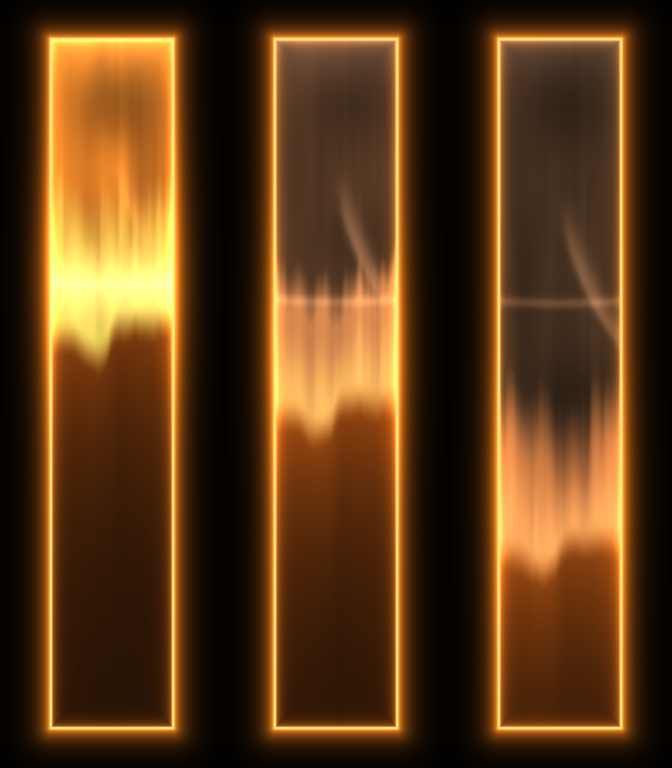
Write a Shadertoy shader that draws this background.

```glsl
// Three glowing upright frames, each holding a flame front between smoke and amber.

// Geometry, in units of the canvas height
const vec2 HALF_SIZE = vec2(0.0795, 0.4485);
const float CENTER_Y = 0.5005;
const float LINE_HALF_WIDTH = 0.0017;

// One component per frame, left to right
const vec3 FRONT_Y = vec3(0.571, 0.468, 0.285);
const vec3 FLAME_TOP_Y = vec3(0.715, 0.628, 0.440);
const vec3 FLAME_FADE = vec3(0.055, 0.035, 0.070);
const vec3 BEAM_Y = vec3(0.629, 0.607, 0.605);
const vec3 WISP_Y = vec3(0.820, 0.779, 0.746);
const vec3 WISP_GAIN = vec3(0.16, 0.30, 0.24);
const vec3 AMBER_GAIN = vec3(0.40, 0.50, 0.48);
const vec3 HEAT = vec3(1.0, 0.25, 0.0);

// Colours
const vec3 SMOKE[3] = vec3[3](vec3(0.83, 0.47, 0.15), vec3(0.33, 0.22, 0.14), vec3(0.26, 0.18, 0.12));
const vec3 FLAME_HIGH[3] = vec3[3](vec3(1.0, 0.82, 0.34), vec3(0.84, 0.53, 0.31), vec3(0.80, 0.48, 0.27));
const vec3 FLAME_LOW[3] = vec3[3](vec3(1.0, 0.88, 0.38), vec3(1.0, 0.73, 0.38), vec3(0.98, 0.65, 0.36));
const vec3 AMBER = vec3(1.0, 0.47, 0.11);
const vec3 HALO = vec3(0.95, 0.48, 0.09);
const vec3 RIM = vec3(0.55, 0.40, 0.16);
const vec3 LINE = vec3(1.0, 0.93, 0.56);
const vec3 WISP = vec3(1.0, 0.72, 0.52);

float hash(vec2 p) {
    p = fract(p * vec2(0.1031, 0.1137));
    p += dot(p, p.yx + 33.33);
    return fract((p.x + p.y) * p.x * 37.0);
}

float noise(vec2 p) {
    vec2 cell = floor(p), f = fract(p);
    f = f * f * (3.0 - 2.0 * f);
    return mix(mix(hash(cell), hash(cell + vec2(1, 0)), f.x),
               mix(hash(cell + vec2(0, 1)), hash(cell + vec2(1, 1)), f.x), f.y);
}

float boxDistance(vec2 p, vec2 halfSize) {
    vec2 q = abs(p) - halfSize;
    return length(max(q, 0.0)) + min(max(q.x, q.y), 0.0);
}

float bell(float x, float width) {
    return exp(-x * x / (width * width));
}

// Dark cloud with soft round shadows and a curved bright wisp
vec3 smokeColor(int i, float u, float y, float streak) {
    float cloud = noise(vec2(u * 1.6 + float(i) * 7.0, y * 9.0));
    vec3 color = SMOKE[i] * (0.86 + 0.22 * cloud + 0.16 * streak);
    color *= 1.0 - 0.28 * bell(length(vec2(u - 0.1, (y - 0.865) * 14.0)), 0.75);
    float shadowY = FLAME_TOP_Y[i] + 0.055;
    color *= 1.0 - 0.22 * (1.0 - HEAT.x * float(i == 0)) * bell(length(vec2(u - 0.25, (y - shadowY) * 14.0)), 0.7);
    color += SMOKE[i] * vec3(0.5, 0.6, 0.9) * exp((y - 0.949) / 0.035);

    float t = (WISP_Y[i] - y) / 0.15;
    float path = 0.07 + 0.10 * t + 0.47 * t * t;
    float side = u - path;
    float width = side < 0.0 ? 0.10 : 0.20;
    float fade = smoothstep(-0.1, 0.7, t) * (1.0 - smoothstep(1.0, 1.6, t));
    return color + WISP * WISP_GAIN[i] * bell(side, width) * fade;
}

vec3 interiorColor(int i, float u, float y) {
    float streak = noise(vec2(u * 5.0 + float(i) * 3.0 + 20.0, y * 5.0)) - 0.5;
    streak += 0.5 * (noise(vec2(u * 13.0 + 40.0, y * 4.0)) - 0.5);

    // The front hangs lower left of the middle and steps up beside it
    float drip = bell(u + 0.28, 0.30) * (1.0 - smoothstep(-0.1, 0.1, u));
    float front = FRONT_Y[i] - 0.026 * drip + 0.014 * smoothstep(-0.1, 0.15, u) + 0.012 * streak;
    float top = FLAME_TOP_Y[i] + 0.05 * streak + 0.03 * u * u - 0.01;

    float rise = clamp((y - front) / (top - front), 0.0, 1.0);
    vec3 flame = mix(FLAME_LOW[i], FLAME_HIGH[i], smoothstep(0.1, 0.75, rise));
    flame *= 1.0 + 0.18 * streak;
    float smokeMix = smoothstep(-FLAME_FADE[i], FLAME_FADE[i], y - top);
    vec3 color = mix(flame, smokeColor(i, u, y, streak), smokeMix);

    // Thin beam across, swelling into a broad glare in the hottest frame
    float beam = y - BEAM_Y[i] - 0.003 * u * u;
    color += WISP * 0.16 * bell(beam, 0.007);
    color += HEAT[i] * HEAT[i] * vec3(0.2, 0.22, 0.20) * bell(beam, 0.035);

    float depth = max(front - y, 0.0);
    vec3 amber = AMBER * (0.15 + AMBER_GAIN[i] * exp(-depth / 0.16));
    amber *= 0.93 + 0.12 * u * u + 0.08 * streak;
    return mix(amber, color, smoothstep(-0.034, 0.022, y - front));
}

void mainImage(out vec4 fragColor, in vec2 fragCoord) {
    vec2 p = fragCoord / iResolution.y;
    float pixel = 1.0 / iResolution.y;
    float cellWidth = iResolution.x / iResolution.y / 3.0;
    int i = int(clamp(floor(p.x / cellWidth), 0.0, 2.0));
    vec2 local = vec2(p.x - (float(i) + 0.5) * cellWidth, p.y - CENTER_Y);
    float d = boxDistance(local, HALF_SIZE);
    float away = abs(d);

    // Frame light strengthens beside the flame
    float flameY = 0.5 * (FRONT_Y[i] + FLAME_TOP_Y[i]);
    float power = 0.88 + (0.15 + 0.25 * HEAT[i]) * bell(p.y - flameY, 0.14);
    vec3 outside = power * (HALO * exp(-away / 0.0155) + RIM * exp(-away / 0.004));
    vec3 inside = interiorColor(i, local.x / HALF_SIZE.x, p.y);
    inside += power * (0.50 * HALO * exp(-away / 0.0075) + 0.7 * RIM * exp(-away / 0.003));

    vec3 color = mix(inside, outside, smoothstep(-pixel, pixel, d));
    float line = 1.0 - smoothstep(LINE_HALF_WIDTH - pixel, LINE_HALF_WIDTH + pixel, away);
    color = mix(color, LINE, 0.9 * line);
    fragColor = vec4(clamp(color, 0.0, 1.0), 1.0);
}
```
